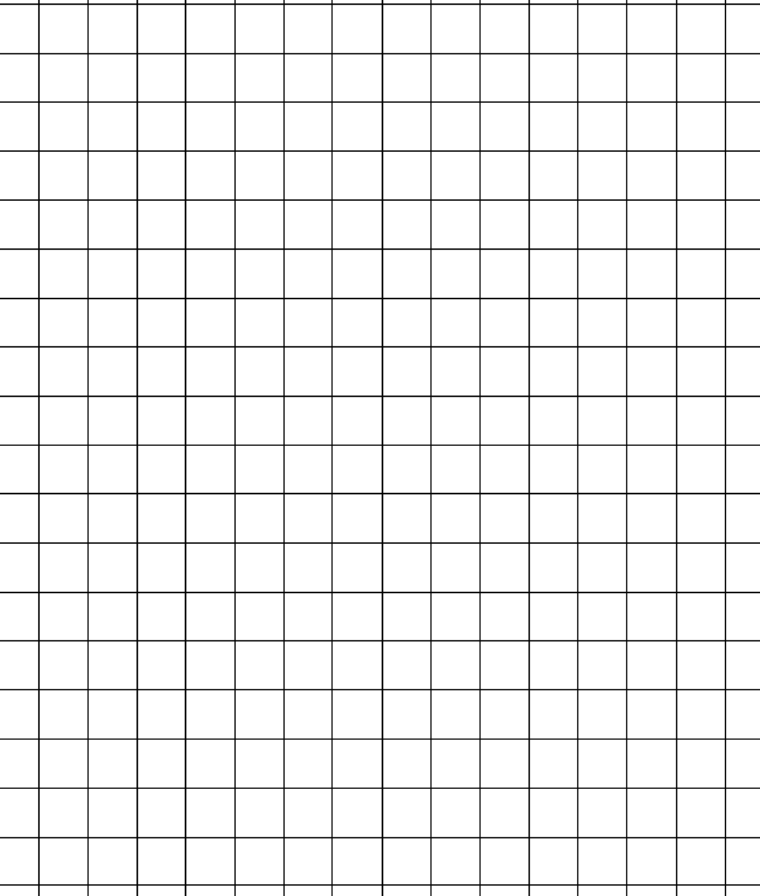
Give the GLSL for this pattern, as a Shadertoy shader.

```glsl
// Square graph-paper grid: thin black rules on white, each slightly uneven in place and weight.

// Lengths are fractions of the canvas height.
const vec3  PAPER_COLOR   = vec3(1.0);
const vec3  INK_COLOR     = vec3(0.0);
const float CELL_SIZE     = 0.0546875;
const vec2  GRID_ORIGIN   = vec2(0.0436, 0.01107);
const float LINE_WIDTH    = 0.0016;
const float WIDTH_VARY    = 0.15;    // relative change in weight per line
const float POSITION_VARY = 0.0014;  // largest shift of a line
const float EDGE_SOFTNESS = 1.3;     // filter width in pixels

float hash(vec2 p) {
    return fract(sin(dot(p, vec2(12.9898, 78.233))) * 43758.5453);
}

// Signed random value in -1..1
float vary(float index, float seed) {
    return 2.0 * hash(vec2(index, seed)) - 1.0;
}

// Share of the filter footprint inked by the nearest line along one axis
float ruleCoverage(float position, float seed, float footprint) {
    float index = round(position / CELL_SIZE);

    // Cubing keeps most lines close to their even spacing
    float drift = vary(index, seed);
    float center = index * CELL_SIZE + POSITION_VARY * drift * drift * drift;
    float halfWidth = 0.5 * LINE_WIDTH * (1.0 + WIDTH_VARY * vary(index, seed + 7.0));

    // Exact overlap of the line with a box filter
    float offset = position - center;
    float low  = max(offset - 0.5 * footprint, -halfWidth);
    float high = min(offset + 0.5 * footprint, halfWidth);
    return max(high - low, 0.0) / footprint;
}

void mainImage(out vec4 fragColor, in vec2 fragCoord) {
    vec2 position = fragCoord / iResolution.y - GRID_ORIGIN;
    float footprint = EDGE_SOFTNESS / iResolution.y;

    float vertical   = ruleCoverage(position.x, 1.0, footprint);
    float horizontal = ruleCoverage(position.y, 2.0, footprint);

    // Union of the two sets of rules
    float ink = 1.0 - (1.0 - vertical) * (1.0 - horizontal);
    fragColor = vec4(mix(PAPER_COLOR, INK_COLOR, ink), 1.0);
}
```
